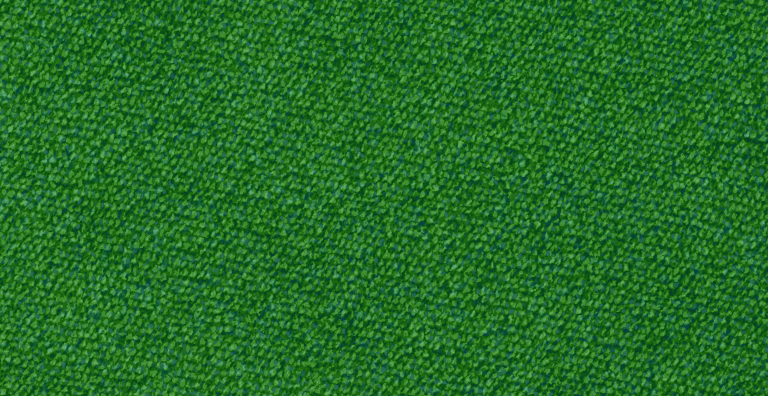
This texture is drawn by a WebGL 2 fragment shader. Its source:

```glsl
#version 300 es
precision highp float;
uniform vec2 u_resolution;
out vec4 outColor;

#define STITCHES_ACROSS 101.0
#define ROW_PITCH 1.08
#define ROW_TILT 0.20
#define STITCH_LEAN -0.5
#define STITCH_SIZE vec2(0.42, 0.66)
#define JITTER 0.32
#define DEEP vec3(0.03, 0.26, 0.14)
#define DARK vec3(0.04, 0.33, 0.08)
#define MID vec3(0.11, 0.41, 0.06)
#define LIGHT vec3(0.24, 0.55, 0.18)
#define PALE vec3(0.36, 0.66, 0.36)
#define TEAL vec3(0.17, 0.44, 0.38)

// Integer hash giving two values in 0..1
vec2 hash2(vec2 cell) {
  uvec2 v = uvec2(ivec2(cell)) * 1664525u + 1013904223u;
  v.x += v.y * 1664525u;
  v.y += v.x * 1664525u;
  v ^= v >> 16u;
  v.x += v.y * 1664525u;
  v.y += v.x * 1664525u;
  v ^= v >> 16u;
  return vec2(v & 65535u) / 65535.0;
}

float valueNoise(vec2 p) {
  vec2 i = floor(p), f = fract(p);
  f = f * f * (3.0 - 2.0 * f);
  float low = mix(hash2(i).x, hash2(i + vec2(1, 0)).x, f.x);
  float high = mix(hash2(i + vec2(0, 1)).x, hash2(i + vec2(1, 1)).x, f.x);
  return mix(low, high, f.y);
}

mat2 rotation(float angle) {
  float c = cos(angle), s = sin(angle);
  return mat2(c, -s, s, c);
}

// x: raised yarn height, y: cool speck in the gaps
vec2 weave(vec2 p) {
  float height = 0.0, speck = 0.0;
  float baseRow = floor(p.y);
  for (int j = -1; j <= 1; j++) {
    float row = baseRow + float(j);
    float shift = 0.5 * mod(row, 2.0);
    float baseColumn = floor(p.x - shift);
    for (int i = -1; i <= 1; i++) {
      vec2 cell = vec2(baseColumn + float(i), row);
      vec2 rnd = hash2(cell);
      vec2 center = cell + vec2(shift, 0.0) + 0.5 + JITTER * (rnd - 0.5);
      vec2 q = rotation(STITCH_LEAN + 0.7 * (rnd.x - 0.5)) * (p - center);
      q.x += 0.45 * q.y * q.y;
      float body = 1.0 - smoothstep(0.1, 1.2, length(q / STITCH_SIZE));
      height = max(height, body * mix(0.75, 1.15, rnd.y));

      // Small glint of the cool underlying thread beside the stitch
      vec2 glint = hash2(cell + 311.0);
      vec2 offset = p - center - vec2(0.5, 0.3 * (glint.x - 0.5));
      float spot = 1.0 - smoothstep(0.08, 0.34, length(offset * vec2(1.0, 0.8)));
      speck = max(speck, spot * smoothstep(0.3, 0.85, glint.y));
    }
  }
  return vec2(height, speck);
}

// Tone ramp from the shaded gaps to the lit fibres
vec3 yarnColor(float tone) {
  vec3 color = mix(DEEP, DARK, smoothstep(0.10, 0.25, tone));
  color = mix(color, MID, smoothstep(0.24, 0.40, tone));
  color = mix(color, LIGHT, smoothstep(0.46, 0.66, tone));
  return mix(color, PALE, smoothstep(0.76, 1.0, tone));
}

void main() {
  vec2 uv = gl_FragCoord.xy / u_resolution.x;

  // Slanted cloth coordinates with a slight slack in the rows
  vec2 p = rotation(-ROW_TILT) * uv * STITCHES_ACROSS;
  p.y /= ROW_PITCH;
  p += 0.5 * vec2(valueNoise(p * 0.17), valueNoise(p * 0.17 + 57.0));

  // Ragged yarn edges
  vec2 ragged = vec2(valueNoise(p * 2.6 + 31.0), valueNoise(p * 2.6 + 77.0)) - 0.5;
  vec2 cloth = weave(p + 0.4 * ragged);

  // Fine fuzz along the yarn, and broad uneven shading
  vec2 along = rotation(STITCH_LEAN) * p;
  float fuzz = 0.55 * valueNoise(along * vec2(4.2, 2.4) + 150.0)
             + 0.45 * valueNoise(rotation(0.7) * p * 4.6 + 91.0);
  float shade = valueNoise(uv * 9.0 + 13.0) - 0.5;
  float tone = 0.60 * cloth.x + 0.66 * fuzz - 0.10 + 0.07 * shade;
  tone += 0.05 * (0.5 - uv.x);

  // Cool tint on scattered fibres and in the gaps
  vec3 color = yarnColor(tone);
  float coolness = smoothstep(0.55, 0.9, valueNoise(p * 1.9 + 402.0));
  color.b += 0.13 * coolness;
  color = mix(color, TEAL, 0.85 * cloth.y * (1.0 - smoothstep(0.35, 0.8, cloth.x)));

  // Sparse bright fibre ends
  float fibre = smoothstep(0.78, 0.95, valueNoise(p * 3.1 + 205.0));
  color = mix(color, PALE, 0.5 * fibre * smoothstep(0.15, 0.5, cloth.x));

  outColor = vec4(color, 1.0);
}
```
